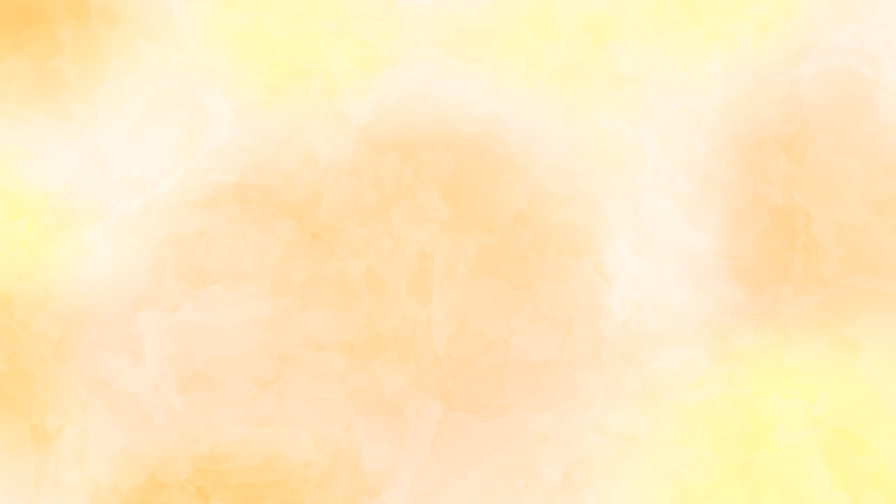
Write a WebGL 1 fragment shader that draws this background.

```glsl
precision highp float;

// Warm watercolour paper: soft pools of peach, yellow and orange on cream.
// Broad elliptical washes are bent by gradient noise, then thin glazes with
// one crisp ragged edge and a slow inner fade are laid over them.

uniform vec2 u_resolution;

#define CREAM vec3(1.0, 0.95, 0.885)
#define BLUSH vec3(1.0, 0.875, 0.745)
#define PEACH vec3(1.0, 0.86, 0.645)
#define ORANGE vec3(1.0, 0.82, 0.48)
#define YELLOW vec3(1.0, 0.995, 0.66)
#define VEIL vec3(1.0, 0.965, 0.92)
#define WARP 0.11
#define GLAZES 8
#define GLAZE_SCALE 2.3
#define EDGE_WIDTH 0.02
#define GLAZE_FADE 4.5
#define PIGMENT 0.085

// Unit gradient for a lattice cell
vec2 gradientAt(vec2 cell) {
    vec3 h = fract(cell.xyx * vec3(0.1031, 0.1030, 0.0973));
    h += dot(h, h.yzx + 33.33);
    float angle = 6.2832 * fract((h.x + h.y) * h.z);
    return vec2(cos(angle), sin(angle));
}

float gradientNoise(vec2 p) {
    vec2 cell = floor(p);
    vec2 f = p - cell;
    vec2 u = f * f * f * (f * (f * 6.0 - 15.0) + 10.0);
    vec2 e = vec2(1.0, 0.0);
    float a = dot(gradientAt(cell), f);
    float b = dot(gradientAt(cell + e), f - e);
    float c = dot(gradientAt(cell + e.yx), f - e.yx);
    float d = dot(gradientAt(cell + e.xx), f - e.xx);
    return mix(mix(a, b, u.x), mix(c, d, u.x), u.y);
}

float fbm(vec2 p) {
    float sum = 0.0;
    float amplitude = 0.75;
    for (int i = 0; i < 5; i++) {
        sum += amplitude * gradientNoise(p);
        p = mat2(1.6, 1.2, -1.2, 1.6) * p + 17.3;
        amplitude *= 0.52;
    }
    return sum;
}

// Soft elliptical pool of colour
void wash(inout vec3 colour, vec2 p, vec2 centre, vec2 size, vec3 tint, float strength) {
    float d = length((p - centre) / size);
    colour = mix(colour, tint, strength * (1.0 - smoothstep(0.15, 1.0, d)));
}

// Broad composition in 0..1 canvas coordinates
vec3 underpainting(vec2 p, float warmth) {
    vec3 colour = mix(CREAM, vec3(1.0, 0.975, 0.835), warmth);
    // Peach centre and sides
    wash(colour, p, vec2(0.46, 0.30), vec2(0.42, 0.62), BLUSH, 1.00);
    wash(colour, p, vec2(0.43, 0.50), vec2(0.29, 0.38), PEACH, 1.00);
    wash(colour, p, vec2(0.17, 0.27), vec2(0.20, 0.26), BLUSH, 0.85);
    wash(colour, p, vec2(0.88, 0.55), vec2(0.20, 0.44), BLUSH, 1.00);
    wash(colour, p, vec2(0.95, 0.52), vec2(0.17, 0.38), PEACH, 0.95);
    // Pale gaps between the pools
    wash(colour, p, vec2(0.10, 0.66), vec2(0.19, 0.28), VEIL, 0.85);
    wash(colour, p, vec2(0.74, 0.58), vec2(0.10, 0.40), VEIL, 0.85);
    wash(colour, p, vec2(0.50, 0.82), vec2(0.40, 0.15), VEIL, 0.60);
    // Yellow rim
    wash(colour, p, vec2(0.33, 0.95), vec2(0.18, 0.23), YELLOW, 0.85);
    wash(colour, p, vec2(0.62, 0.92), vec2(0.18, 0.19), YELLOW, 0.60);
    wash(colour, p, vec2(0.80, 1.00), vec2(0.16, 0.19), YELLOW, 0.80);
    wash(colour, p, vec2(0.00, 0.52), vec2(0.13, 0.24), YELLOW, 1.00);
    wash(colour, p, vec2(0.90, 0.06), vec2(0.28, 0.38), YELLOW, 0.95);
    // Orange accents
    wash(colour, p, vec2(0.00, 1.00), vec2(0.20, 0.28), ORANGE, 0.95);
    wash(colour, p, vec2(0.00, 0.24), vec2(0.16, 0.30), ORANGE, 0.80);
    wash(colour, p, vec2(0.24, 0.00), vec2(0.20, 0.20), ORANGE, 0.90);
    return colour;
}

void main() {
    vec2 uv = gl_FragCoord.xy / u_resolution;
    vec2 aspect = vec2(u_resolution.x / u_resolution.y, 1.0);
    vec2 p = uv * aspect;

    vec2 bend = vec2(fbm(p * 2.6 + 3.7), fbm(p * 2.6 + 41.2));
    float warmth = smoothstep(-0.3, 0.4, fbm(p * 1.7 + 80.5));
    vec3 colour = underpainting(uv + WARP * bend / aspect, warmth);

    // Glazes alternate: pigment settles in the pools, lifting favours pale paper
    float pale = smoothstep(0.87, 0.95, colour.g);
    vec2 q = p + 0.08 * bend;
    for (int i = 0; i < GLAZES; i++) {
        float layer = float(i);
        float depth = fbm(q * GLAZE_SCALE + layer * vec2(7.31, 13.7) + 5.0);
        float cover = smoothstep(0.0, EDGE_WIDTH, depth) * exp(-GLAZE_FADE * max(depth, 0.0));
        float stain = PIGMENT * cover * mix(1.0, 0.5, pale);
        vec3 stained = colour * (1.0 - stain * vec3(0.0, 0.22, 0.8));
        vec3 lifted = mix(colour, VEIL, 2.4 * PIGMENT * cover * mix(0.8, 1.1, pale));
        colour = mix(stained, lifted, mod(layer, 2.0));
    }

    // Thin bright creases gather where the paper is pale
    float crease = 1.0 - smoothstep(0.0, 0.09, abs(fbm(q * 2.0 + 60.0)));
    float bare = smoothstep(0.76, 0.88, colour.b);
    colour = mix(colour, vec3(1.0, 0.985, 0.95), 0.45 * crease * bare);

    gl_FragColor = vec4(clamp(colour, 0.0, 1.0), 1.0);
}
```
